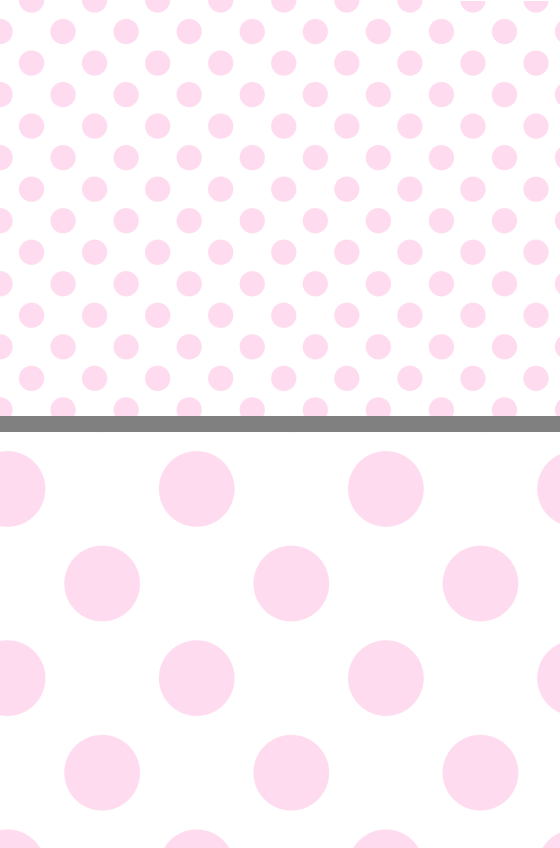
Top, the full canvas; bottom, a detail of the centre.
A Shadertoy shader for this pattern:

```glsl
// Staggered pale pink polka dots on a white ground.

// Signed distance to the nearest dot; the lattice has one dot per unit cell.
float dotLattice(vec2 p, float radius) {
    vec2 cell = fract(p) - 0.5;
    return length(cell) - radius;
}

void mainImage(out vec4 fragColor, in vec2 fragCoord) {
    // 6.597 repeats down the canvas, measured from the top left corner
    float scale = 6.597 / iResolution.y;
    vec2 p = vec2(fragCoord.x, iResolution.y - fragCoord.y) * scale;

    // Two interleaved lattices, offset by half a repeat
    float dist = min(dotLattice(p + vec2(0.0, 0.5), 0.2),
                     dotLattice(p + vec2(0.5, 0.0), 0.2));
    float ink = 1.0 - smoothstep(-0.75 * scale, 0.75 * scale, dist);

    // Thin blank strip that trims the top right dots
    float trim = step(6.94, p.x) * (1.0 - smoothstep(-0.5 * scale, 0.5 * scale, p.y - 0.017));
    ink *= 1.0 - trim;

    vec3 color = mix(vec3(1.0), vec3(0.996, 0.858, 0.937), ink);
    fragColor = vec4(color, 1.0);
}
```
